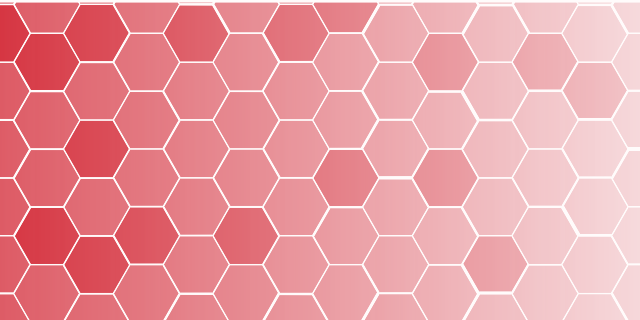
Give the GLSL for this background, as a WebGL 1 fragment shader.

```glsl
precision highp float;

uniform vec2 u_resolution;

const vec2 FIRST_CELL = vec2(0.1464, 0.8961); // column 0, half-row 0
const vec2 CELL_STEP = vec2(0.1557, 0.0904);  // column and half-row spacing
const vec2 HEX_SCALE = vec2(1.5, 0.8660254);  // lattice steps in hexagon sides
const float HEX_SIDE = 0.104;
const float HALF_LINE = 0.0023;
const float TOP_MARGIN = 0.008;
const vec3 LINE_COLOR = vec3(1.0, 0.985, 0.985);
const vec3 ROSE = vec3(0.868, 0.36, 0.40);
const vec3 BLUSH = vec3(0.965, 0.85, 0.86);

float hash(vec2 p) {
  vec3 q = fract(p.xyx * vec3(0.1031, 0.1030, 0.0973));
  q += dot(q, q.yzx + 33.33);
  return fract((q.x + q.y) * q.z);
}

// Nearest point of a lattice with spacing 2 and the given offset
vec2 nearestCell(vec2 q, vec2 offset) {
  return 2.0 * floor((q - offset) * 0.5 + 0.5) + offset;
}

// Distance from the hexagon centre, measured along its edge normals
float hexRadius(vec2 p) {
  p = abs(p);
  return max(p.y, dot(p, vec2(0.8660254, 0.5)));
}

float insetDistance(vec2 p) {
  return (0.8660254 - hexRadius(p)) * HEX_SIDE;
}

// The two interleaved lattices together form the honeycomb
vec2 hexCell(vec2 q) {
  vec2 a = nearestCell(q, vec2(1.0, 0.0));
  vec2 b = nearestCell(q, vec2(0.0, 1.0));
  float ra = hexRadius((q - a) * HEX_SCALE);
  float rb = hexRadius((q - b) * HEX_SCALE);
  return ra < rb ? a : b;
}

// 1 when the cell lies on an evenly spaced run of cells
float onRun(vec2 cell, vec2 start, vec2 stride, float count) {
  float k = floor(dot(cell - start, stride) / dot(stride, stride) + 0.5);
  k = clamp(k, 0.0, count - 1.0);
  return 1.0 - step(0.5, distance(cell, start + k * stride));
}

float accent(vec2 cell) {
  float hit = onRun(cell, vec2(-1.0, 0.0), vec2(2.0, 0.0), 4.0);
  hit += onRun(cell, vec2(0.0, 7.0), vec2(2.0, 0.0), 3.0);
  hit += onRun(cell, vec2(1.0, 0.0), vec2(0.0, 4.0), 3.0);
  hit += onRun(cell, vec2(6.0, 5.0), vec2(2.0, 0.0), 2.0);
  hit += onRun(cell, vec2(8.0, 1.0), vec2(2.0, 0.0), 2.0);
  hit += onRun(cell, vec2(6.0, -1.0), vec2(5.0, 3.0), 2.0);
  hit += onRun(cell, vec2(0.0, 1.0), vec2(9.0, 7.0), 2.0);
  return min(hit, 1.0);
}

// Left-to-right ramp with faint vertical bands and darker accents
vec3 cellColor(vec2 cell, float x) {
  float band = hash(vec2(floor(x * 128.0), 7.0)) - 0.5;
  float variation = hash(cell + 40.0) - 0.5;
  float tone = x + 0.014 * band + 0.02 * variation;
  tone -= accent(cell) * mix(0.30, 0.17, x);
  return mix(ROSE, BLUSH, tone);
}

// Small per-cell shifts make some of the gaps wider
float cellMask(vec2 q, vec2 cell, float x, float pixel) {
  vec2 local = (q - cell) * HEX_SCALE;
  vec2 jitter = vec2(hash(cell + 11.0), hash(cell + 73.0)) - 0.5;
  vec2 shift = jitter * mix(0.03, 0.09, smoothstep(0.2, 0.7, x));
  float inset = min(insetDistance(local), insetDistance(local - shift));
  return smoothstep(-0.5 * pixel, 0.5 * pixel, inset - HALF_LINE);
}

void main() {
  vec2 p = gl_FragCoord.xy / u_resolution.y;
  float x = gl_FragCoord.x / u_resolution.x;
  float pixel = 1.0 / u_resolution.y;

  vec2 q = vec2(p.x - FIRST_CELL.x, FIRST_CELL.y - p.y) / CELL_STEP;
  vec2 cell = hexCell(q);
  float mask = cellMask(q, cell, x, pixel);

  // Pale strip along the top
  float top = 1.0 - TOP_MARGIN;
  mask *= 1.0 - smoothstep(top - 0.5 * pixel, top + 0.5 * pixel, p.y);

  gl_FragColor = vec4(mix(LINE_COLOR, cellColor(cell, x), mask), 1.0);
}
```
